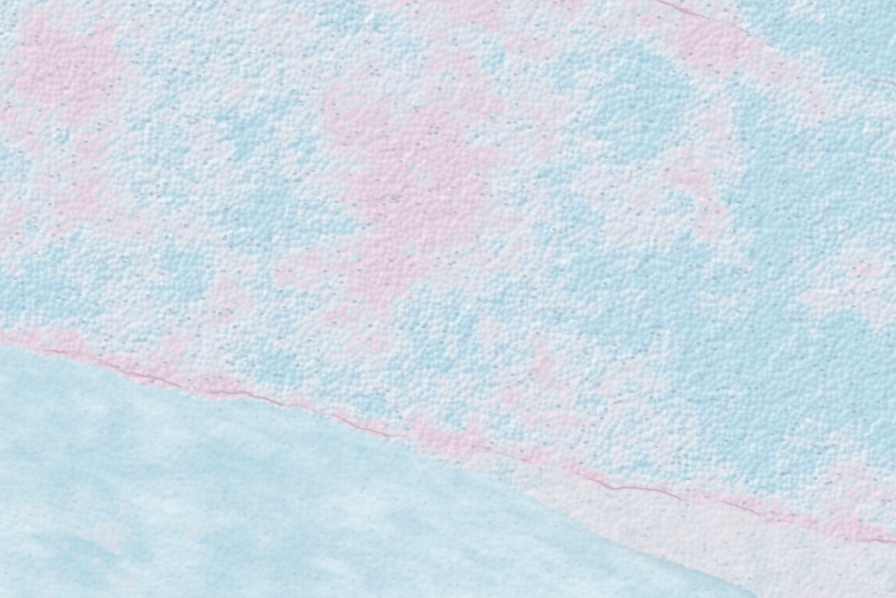
This texture is drawn by a WebGL 2 fragment shader. Its source:

```glsl
#version 300 es
precision highp float;
// Weathered pastel plaster: blue and pink washes, stucco grain, ridges and a smooth lower slab.

#define BLUE vec3(0.735, 0.858, 0.912)
#define PALE vec3(0.855, 0.885, 0.918)
#define PINK vec3(0.888, 0.822, 0.872)
#define SLAB vec3(0.785, 0.882, 0.922)
#define CREAM vec3(0.875, 0.880, 0.902)
#define PIT vec3(0.58, 0.68, 0.75)
#define CRACK vec3(0.77, 0.67, 0.74)
#define GRAIN_SCALE 95.0
#define RELIEF 0.085
#define MOTTLE 1.15
#define SPECKLE 0.75

uniform vec2 u_resolution;
out vec4 fragColor;

vec2 hash2(vec2 p) {
  vec2 q = vec2(dot(p, vec2(127.1, 311.7)), dot(p, vec2(269.5, 183.3)));
  return fract(sin(q) * 43758.5);
}

// Cellular noise: x = distance to nearest point, y = its random id, z = blended ids
vec3 cellular(vec2 p) {
  vec2 cell = floor(p), f = p - cell;
  vec2 nearest = vec2(9.0, 0.0), blend = vec2(0.0);
  for (int j = -1; j <= 1; j++) {
    for (int i = -1; i <= 1; i++) {
      vec2 o = vec2(i, j);
      vec2 d = o + hash2(cell + o) - f;
      float id = hash2(cell + o + 57.0).x;
      float d2 = dot(d, d), w = exp(-7.0 * d2);
      blend += vec2(id, 1.0) * w;
      if (d2 < nearest.x) nearest = vec2(d2, id);
    }
  }
  return vec3(sqrt(nearest.x), nearest.y, blend.x / blend.y);
}

// Four octaves of blended cells, centred on zero
float layers(vec2 p) {
  float sum = 0.0, amp = 0.5;
  for (int i = 0; i < 4; i++) {
    sum += amp * (cellular(p).z - 0.5);
    p = mat2(1.6, 1.2, -1.2, 1.6) * p + 7.3;
    amp *= 0.6;
  }
  return sum;
}

float spot(vec2 p, vec2 centre, vec2 radius) {
  vec2 d = (p - centre) / radius;
  return exp(-dot(d, d));
}

float stuccoHeight(vec2 p) {
  float bump = 1.0 - cellular(p * GRAIN_SCALE).x;
  return bump + 0.9 * cellular(p * GRAIN_SCALE * 0.55 + 19.0).z;
}

void main() {
  vec2 p = gl_FragCoord.xy / u_resolution.y;
  float px = 1.0 / u_resolution.y;
  float mottle = layers(p * 5.0);
  float speckle = layers(p * vec2(26.0, 32.0) + 11.0);
  vec2 q = p + 0.03 * sin(p.yx * vec2(11.0, 9.0) + vec2(1.0, 2.6)) + 0.10 * mottle;

  // Signed heights above the long ridge, the slab edge and the upper ridge
  float wiggle = 0.006 * sin(p.x * 17.0) + 0.003 * sin(p.x * 47.0 + 1.0) + 0.012 * speckle;
  float ridge = p.y - (0.43 - 0.23 * p.x + wiggle);
  float edge = ridge + 0.012 + 0.21 * max(p.x - 0.66, 0.0) + 0.02 * mottle;
  float upper = p.y - (1.0 - 0.36 * (p.x - 1.09) + wiggle);

  // Large washes, from blue at 0 to pink at 1
  float wash = 0.40 + MOTTLE * mottle + SPECKLE * speckle;
  wash += 0.48 * spot(q, vec2(0.73, 0.69), vec2(0.17, 0.16));
  wash += 0.28 * spot(q, vec2(0.22, 0.84), vec2(0.34, 0.26));
  wash += 0.20 * spot(q, vec2(0.04, 0.62), vec2(0.24, 0.11));
  wash += 0.50 * spot(q, vec2(1.43, 0.53), vec2(0.09, 0.08));
  wash += 0.22 * spot(q, vec2(1.17, 0.74), vec2(0.12, 0.13));
  wash += 0.38 * spot(q, vec2(1.45, 0.17), vec2(0.22, 0.07));
  wash -= 0.34 * spot(q, vec2(1.22, 0.50), vec2(0.36, 0.26));
  wash -= 0.22 * spot(q, vec2(0.15, 0.49), vec2(0.40, 0.05));
  wash += 0.42 * exp(-pow((upper + 0.045) / 0.05, 2.0));
  wash -= 0.30 * smoothstep(0.0, 0.04, upper);
  wash += 0.45 * exp(-pow((ridge - 0.006) / 0.020, 2.0));

  // Grain lit from the upper left
  float relief = stuccoHeight(p) - stuccoHeight(p + vec2(-0.003, 0.004));
  wash += 0.22 * relief;
  vec3 color = mix(BLUE, PALE, smoothstep(0.05, 0.55, wash));
  color = mix(color, PINK, smoothstep(0.50, 0.95, wash));

  // Bare cream plaster between ridge and slab
  float bare = smoothstep(0.008, -0.015, ridge) * smoothstep(0.72, 0.95, p.x);
  color = mix(color, CREAM + 0.06 * speckle, 0.75 * bare);

  // Smooth slab with slanted brush streaks and cream flecks
  float slab = smoothstep(0.003 + px, -0.003 - px, edge);
  vec2 along = mat2(0.95, 0.31, -0.31, 0.95) * p;
  float streak = layers(along * vec2(17.0, 46.0));
  vec3 slabColor = SLAB + vec3(0.13, 0.07, 0.05) * streak + vec3(0.14, 0.07, 0.05) * mottle;
  float fleck = smoothstep(0.10, 0.28, speckle) * spot(p, vec2(0.20, 0.08), vec2(0.30, 0.14));
  slabColor = mix(slabColor, CREAM, 0.6 * fleck);
  slabColor -= 0.07 * exp(-abs(edge) / 0.012) * smoothstep(0.85, 1.1, p.x);
  color = mix(color, slabColor, slab);

  // Relief, sparse pits and broken cracks
  float rough = mix(1.0, 0.35, max(slab, 0.7 * bare));
  color += RELIEF * rough * relief * vec3(1.1, 1.0, 0.9);
  vec3 hole = cellular(p * vec2(62.0, 88.0) + 31.0);
  float pit = smoothstep(0.36, 0.10, hole.x) * smoothstep(0.78, 0.92, hole.y);
  color = mix(color, PIT, 0.50 * pit * rough);
  float line = min(abs(ridge), abs(upper));
  float broken = smoothstep(-0.08, 0.14, layers(p * 9.0 + 43.0));
  color = mix(color, CRACK, 0.75 * broken * smoothstep(0.0025 + px, 0.0, line));

  fragColor = vec4(clamp(color, 0.0, 1.0), 1.0);
}
```
